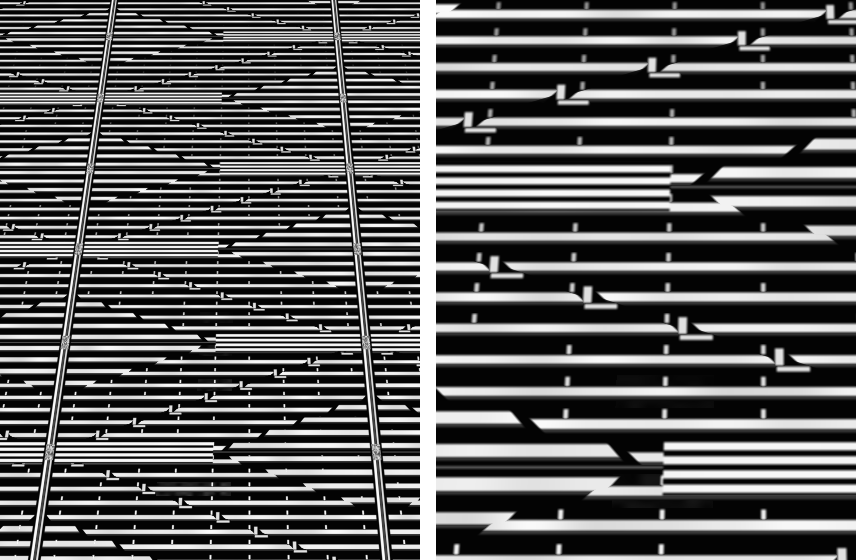
Left: the whole. Right: its middle third, enlarged.
Give the GLSL for this pattern, as a Shadertoy shader.

```glsl
// Louvred facade seen from below: rails and seams split it into mirrored panels
// of nine slats, folded along diagonals. The canvas is mapped to the wall plane by
// a perspective divide; slats, ticks, seams and rails are layered in wall units.

float hash(vec2 p) {
    p = fract(p * vec2(0.1031, 0.1137));
    p += dot(p, p.yx + 33.33);
    return fract((p.x + p.y) * p.x * 17.3);
}

float noise(vec2 p) {
    vec2 i = floor(p), f = fract(p);
    f = f * f * (3.0 - 2.0 * f);
    return mix(mix(hash(i), hash(i + vec2(1, 0)), f.x),
               mix(hash(i + vec2(0, 1)), hash(i + 1.0), f.x), f.y);
}

// Triangle wave: 0 at even numbers, 1 at odd numbers
float mirror(float x) { return abs(mod(x + 1.0, 2.0) - 1.0); }

// Soft stripe of half width h around zero
float band(float x, float h, float e) {
    return 1.0 - smoothstep(h - e, h + e, abs(x));
}

// Signed position across the folds: 0 on the main diagonal, +-0.5 on the side ones
float foldCoord(float u, float v) { return mirror(u) + mirror(v) - 1.0; }

// One slat layer: lit face with a dim lower lip; its ends are cut along the folds
float slatFace(float f, float thickness, float e, float wear) {
    float face = band(f, thickness, e);
    float lip = 0.22 * band(f - thickness - 0.05, 0.05, e);
    return max(face * wear, lip);
}

void mainImage(out vec4 fragColor, in vec2 fragCoord) {
    vec2 uv = fragCoord / iResolution.xy;
    float x = uv.x * 0.75, y = 1.0 - uv.y;

    // Wall coordinates: u counts panels across, v counts rows downward
    float panelWidth = 0.392 + 0.237 * y;
    float depth = y + 1.654;
    float u = (x - 0.2044 + 0.1432 * y) / panelWidth;
    float v = (0.5818 - 1.0 / depth) / 0.0351;

    // Edge softness in wall units
    float soft = max(0.0013, 0.8 / iResolution.y);
    float eu = soft / panelWidth;
    float es = soft * 9.0 / (0.0351 * depth * depth);

    float fold = foldCoord(u, v);
    float light = 0.0;

    // Outer triangles: thick slats
    float a = v * 9.0;
    float id = floor(a);
    float f = fract(a) - 0.5;
    float cut = foldCoord(u, mix((id + 0.5) / 9.0, v, 0.3));
    float wear = 0.86 + 0.14 * noise(vec2(u * 14.0, id * 3.7));
    float thick = 0.19 + 0.03 * (hash(vec2(id, floor(u) + 7.0)) - 0.5);
    float outer = smoothstep(0.5 - eu, 0.5 + eu, abs(cut));
    light = outer * slatFace(f, thick, es, wear);

    // Inner folded strip: thinner slats, shifted down and split on the main diagonal
    a = v * 9.0 - 0.2;
    id = floor(a);
    f = fract(a) - 0.5;
    float centre = (id + 0.7) / 9.0;
    cut = foldCoord(u, mix(centre, v, 0.35));
    float step0 = foldCoord(u, centre);
    thick = 0.15 + 0.03 * (hash(vec2(id + 31.0, floor(u))) - 0.5);
    float inner = 1.0 - smoothstep(0.5 - eu, 0.5 + eu, abs(cut));
    float split = 1.0 - band(cut, 0.013, eu);
    split *= 1.0 - 0.8 * band(fold, 0.008, eu);
    light = max(light, inner * split * slatFace(f, thick, es, wear));

    // Brackets on the main diagonal: a stem and a foot
    float stem = band(step0 + 0.004, 0.005, eu) * band(f + 0.08, 0.27, es);
    float foot = band(step0 - 0.012, 0.019, eu) * band(f - 0.3, 0.08, es);
    light = max(light, 0.9 * max(stem, foot));

    // Short ticks above the slats, clearer toward the bottom
    vec2 cell = vec2(floor(u * 9.0), id);
    float tick = band((fract(u * 9.0) - 0.5) / 9.0, 0.0027, eu) * band(f + 0.31, 0.15, es);
    float tickArea = max(inner, smoothstep(4.5, 5.2, v));
    tick *= tickArea * smoothstep(-1.0, 5.0, v) * step(0.2, hash(cell));
    light = max(light, tick);

    // Sparse dim reflections between slats
    float patchMask = step(0.96, hash(cell + 53.0)) * smoothstep(3.0, 5.5, v);
    light = max(light, 0.2 * patchMask * noise(vec2(u * 60.0, v * 30.0)));

    // Row seams: four bars near the fold vertices, a faint line elsewhere
    float row = floor(v + 0.5);
    float q = (v - row) * 9.0;
    float nearVertex = 1.0 - smoothstep(0.5 - eu, 0.5 + eu, abs(foldCoord(u, row)));
    float bars = band(fract(q / 0.42) - 0.5, 0.29, es / 0.42) * (0.8 + 0.2 * wear);
    light = mix(light, bars, nearVertex * band(q, 0.84, es));
    light = max(light, (1.0 - nearVertex) * 0.35 * band(q, 0.04, es));

    // Rails: twin bright lines in a dark channel with speckled joints at the seams
    float r = u - floor(u + 0.5);
    light *= 1.0 - band(r, 0.018, eu);
    float rail = max(band(r + 0.0075, 0.0042, eu), 0.9 * band(r - 0.0075, 0.003, eu));
    rail = max(rail, 0.25 * band(r, 0.004, eu));
    float joint = band(r, 0.013, eu) * band(q, 0.6, es);
    rail = mix(rail, 0.3 + 0.65 * noise(vec2(r * 330.0, v * 90.0)), joint);
    light = max(light, rail);

    fragColor = vec4(vec3(mix(0.01, 0.98, clamp(light, 0.0, 1.0))), 1.0);
}
```
